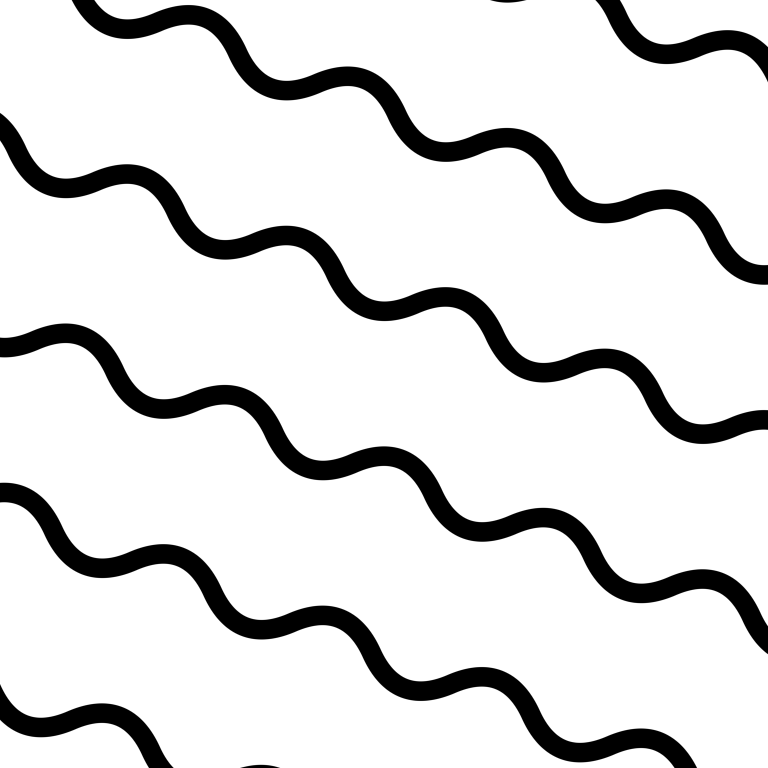
Give the GLSL for this pattern, as a Shadertoy shader.

```glsl
// Slanted parallel wavy black lines on a white ground.
#define CELL 0.22222          // wavelength and line spacing, in canvas heights
#define TILT 0.3683           // downward slant of the lines, in radians
#define PHASE vec2(0.910, 0.213) // shift along and across the lines, in cells
#define AMPLITUDE 0.1225      // crest height, in cells
#define STROKE 0.1145         // line width, in cells
#define INK vec3(0.0)
#define PAPER vec3(1.0)

// Alternating parabolic arcs of period 1: x = height, y = slope.
vec2 wave(float t) {
    float s = fract(2.0 * t);
    float side = fract(t) < 0.5 ? 1.0 : -1.0;
    return side * AMPLITUDE * vec2(4.0 * s * (1.0 - s), 8.0 * (1.0 - 2.0 * s));
}

// Distance to the wave, refining the nearest point by Gauss-Newton steps.
float waveDistance(vec2 p) {
    float t = p.x;
    for (int i = 0; i < 5; i++) {
        vec2 w = wave(t);
        t -= ((t - p.x) + (w.x - p.y) * w.y) / (1.0 + w.y * w.y);
    }
    return length(vec2(t, wave(t).x) - p);
}

void mainImage(out vec4 fragColor, in vec2 fragCoord) {
    // Slanted cell coordinates, measured from the top left corner.
    vec2 p = fragCoord / iResolution.y - vec2(0.0, 1.0);
    float c = cos(TILT), s = sin(TILT);
    vec2 cell = vec2(c * p.x - s * p.y, s * p.x + c * p.y) / CELL - PHASE;

    // Repeat the line across the slant.
    cell.y -= round(cell.y);

    // Smooth stroke edge, about one pixel wide.
    float pixel = 1.0 / (iResolution.y * CELL);
    float edge = waveDistance(cell) - 0.5 * STROKE;
    float ink = 1.0 - smoothstep(-0.7 * pixel, 0.7 * pixel, edge);
    fragColor = vec4(mix(PAPER, INK, ink), 1.0);
}
```
